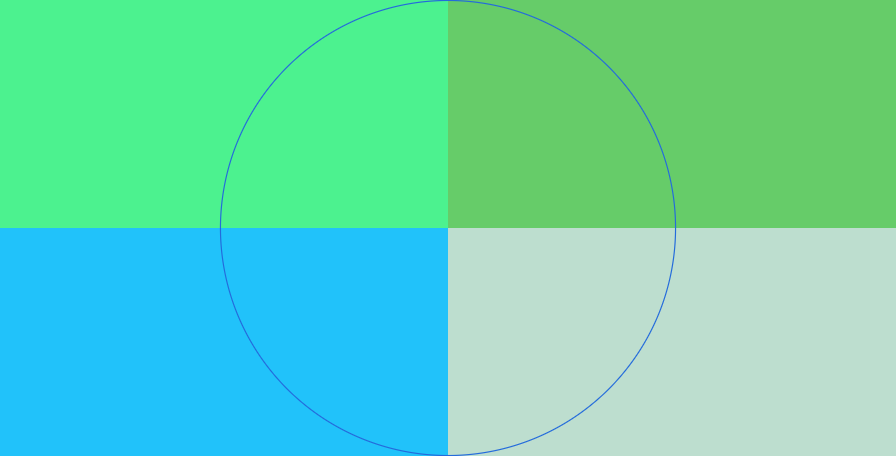
A Shadertoy shader for this background:

```glsl
const vec3 TOP_LEFT = vec3(0.30, 0.95, 0.56);
const vec3 TOP_RIGHT = vec3(0.40, 0.80, 0.41);
const vec3 BOTTOM_LEFT = vec3(0.13, 0.76, 0.98);
const vec3 BOTTOM_RIGHT = vec3(0.74, 0.87, 0.81);
const vec3 RING_COLOR = vec3(0.14, 0.42, 0.86);
const float RING_RADIUS = 0.499;  // in canvas heights
const float RING_WIDTH = 0.0026;

// Antialiased coverage of the side where the signed distance is positive
float coverage(float dist, float pixel) {
    return clamp(dist / pixel + 0.5, 0.0, 1.0);
}

void mainImage(out vec4 fragColor, in vec2 fragCoord) {
    float pixel = 1.0 / iResolution.y;
    vec2 p = (fragCoord - 0.5 * iResolution.xy) * pixel;

    // Four quadrants
    float right = coverage(p.x, pixel);
    float top = coverage(p.y, pixel);
    vec3 color = mix(mix(BOTTOM_LEFT, BOTTOM_RIGHT, right),
                     mix(TOP_LEFT, TOP_RIGHT, right), top);

    // Thin ring, covering only its share of each pixel
    float offset = length(p) - RING_RADIUS;
    float halfWidth = 0.5 * RING_WIDTH;
    float ring = coverage(offset + halfWidth, pixel) - coverage(offset - halfWidth, pixel);
    color = mix(color, RING_COLOR, ring);

    fragColor = vec4(color, 1.0);
}
```
